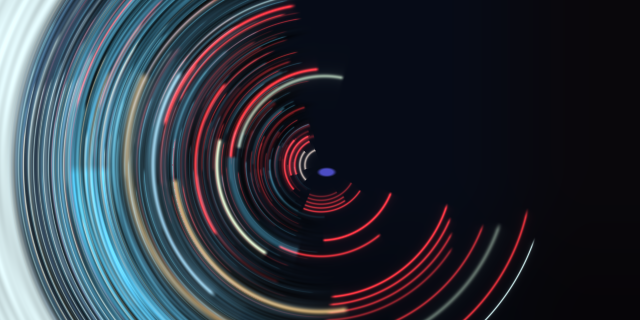
Reproduce this background procedurally as a WebGL 1 fragment shader.

```glsl
precision highp float;
// Concentric light trails sweeping around a dark night centre, open to the right.

uniform vec2 u_resolution;

const vec3 RED = vec3(0.92, 0.17, 0.19);
const vec3 GOLD = vec3(0.66, 0.54, 0.33);
const vec3 ICE = vec3(0.74, 0.86, 0.86);
const vec3 TEAL = vec3(0.20, 0.45, 0.55);

float hash(vec2 p) {
  return fract(sin(dot(p, vec2(127.1, 311.7))) * 4375.85);
}

vec2 gradient(vec2 cell) {
  float angle = 6.2832 * hash(cell);
  return vec2(cos(angle), sin(angle));
}

float gradientNoise(vec2 p) {
  vec2 i = floor(p), f = p - i;
  vec2 u = f * f * (3.0 - 2.0 * f);
  vec2 e = vec2(1.0, 0.0);
  float low = mix(dot(gradient(i), f), dot(gradient(i + e), f - e), u.x);
  float high = mix(dot(gradient(i + e.yx), f - e.yx), dot(gradient(i + 1.0), f - 1.0), u.x);
  return mix(low, high, u.y);
}

// 1 between two angles in degrees, with soft ends
float span(float a, float from, float to) {
  return smoothstep(from - 1.5, from + 1.5, a) * (1.0 - smoothstep(to - 1.5, to + 1.5, a));
}

// Glowing arc; polar holds radius and angle (0 = left, 90 = up)
float arc(vec2 polar, float radius, float from, float to, float width) {
  float d = abs(polar.x - radius) / max(width, 0.7 / u_resolution.y);
  return (exp(-d * d) + 0.16 * exp(-0.4 * d)) * span(polar.y, from, to);
}

vec3 screen(vec3 base, vec3 light) {
  return base + clamp(light, 0.0, 1.0) * (1.0 - base);
}

vec3 trailColor(float pick, float r) {
  float outer = smoothstep(0.4, 0.7, r);
  vec3 c = mix(TEAL, ICE * 0.8, step(0.55, pick));
  c = mix(c, GOLD, step(0.72, pick));
  return mix(c, RED * 0.75, step(mix(0.5, 0.93, outer), pick));
}

void main() {
  vec2 uv = gl_FragCoord.xy / u_resolution.y;
  float aspect = u_resolution.x / u_resolution.y;
  vec2 p = uv - vec2(0.5015 * aspect, 0.484);
  float r = length(p);
  float a = degrees(atan(p.y, -p.x));
  vec2 q = vec2(r, a);

  // Night sky, darkest at the right edge
  vec3 night = mix(vec3(0.025, 0.045, 0.09), vec3(0.035, 0.028, 0.045), smoothstep(0.35, 0.85, p.x));
  night *= 1.0 - 0.3 * smoothstep(0.0, 0.5, -p.y);

  // Broad rings of colour, combed into fine streaks
  vec3 wash = mix(vec3(0.025, 0.04, 0.065), vec3(0.11, 0.20, 0.25), smoothstep(0.3, 0.56, r));
  wash = mix(wash, vec3(0.20, 0.43, 0.53), smoothstep(0.6, 0.68, r));
  wash = mix(wash, vec3(0.14, 0.21, 0.28), smoothstep(0.8, 0.87, r));
  wash += vec3(0.04, 0.18, 0.22) * span(r * 100.0, 66.0, 78.0) * span(a, -60.0, -1.0) * smoothstep(-55.0, -5.0, a);
  wash *= 1.0 - 0.3 * smoothstep(10.0, 60.0, a);
  wash *= 1.0 + 1.1 * gradientNoise(vec2(r * 38.0, a * 0.02)) + 1.1 * gradientNoise(vec2(r * 115.0, a * 0.03 + 9.0));
  float ragged = 14.0 * gradientNoise(vec2(r * 50.0, 3.5));
  float lit = smoothstep(-108.0, -50.0, a + ragged) * (1.0 - smoothstep(58.0, 84.0, a + ragged));
  vec3 col = mix(night, wash, lit * smoothstep(0.06, 0.2, r));

  // Scattered trails: one per ring cell, in layers of rising density
  for (int k = 0; k < 5; k++) {
    float layer = float(k);
    float density = 27.0 + 13.0 * layer;
    float id = floor(r * density);
    float top = mix(-15.0, 82.0, hash(vec2(id, layer)));
    float bottom = top - mix(25.0, 95.0, hash(vec2(id, layer + 20.0)));
    float strength = mix(0.12, 0.65, hash(vec2(id, layer + 40.0)));
    float trail = arc(q, (id + 0.5) / density, max(bottom, -100.0), top, 0.14 / density);
    float fade = mix(0.4, 1.0, smoothstep(bottom, top, a)) * smoothstep(0.07, 0.1, r);
    col = screen(col, trailColor(hash(vec2(id, layer + 60.0)), r) * trail * strength * fade);
  }

  // Pale parallel lines starting along a jagged skyline
  float row = floor(r * 64.0);
  float skyline = 15.0 + 5.0 * hash(vec2(row, 7.0));
  float pale = arc(q, (row + 0.5) / 64.0, -45.0, skyline, 0.0022);
  col = screen(col, ICE * pale * 0.5 * span(r * 100.0, 79.0, 95.0));

  // Wide gold, blue and cream bands
  col = screen(col, GOLD * 0.75 * arc(q, 0.605 + a * 0.0005, -62.0, 27.0, 0.014));
  col = screen(col, GOLD * arc(q, 0.458, -100.0, -6.0, 0.008));
  col = screen(col, vec3(0.45, 0.62, 0.72) * arc(q, 0.525, -50.0, 33.0, 0.007));
  col = screen(col, vec3(0.74, 0.80, 0.68) * arc(q, 0.325, -58.0, 14.0, 0.006));
  col = screen(col, TEAL * 0.6 * arc(q, 0.28, -75.0, 5.0, 0.012));
  col = screen(col, vec3(0.5, 0.57, 0.5) * arc(q, 0.26 + 0.0002 * a, 12.0, 104.0, 0.006));

  // Red trails on the left and above
  col = screen(col, RED * arc(q, 0.505, 15.0, 80.0, 0.005));
  col = screen(col, RED * 0.7 * arc(q, 0.485, 25.0, 76.0, 0.003));
  col = screen(col, RED * 0.9 * arc(q, 0.392, -33.0, 40.0, 0.005));
  col = screen(col, RED * arc(q, 0.282 + 0.0002 * a, 5.0, 88.0, 0.005));
  col = screen(col, RED * 0.8 * arc(q, 0.785, 14.0, 42.0, 0.003));
  col = screen(col, RED * 0.55 * arc(q, 0.715, 15.0, 46.0, 0.003));

  // Fan of trails at the lower right
  for (int i = 0; i < 4; i++) {
    float n = float(i);
    col = screen(col, RED * (0.95 - 0.15 * n) * arc(q, 0.413 + 0.024 * n, -162.0 + 5.0 * n, -95.0 + n, 0.004));
  }
  col = screen(col, RED * 0.65 * arc(q, 0.54, -159.0, -115.0, 0.004));
  col = screen(col, (TEAL + GOLD) * 0.35 * arc(q, 0.588, -161.0, -112.0, 0.007));
  col = screen(col, RED * 0.8 * arc(q, 0.66, -167.0, -125.0, 0.004));
  col = screen(col, ICE * 0.85 * arc(q, 0.706, -160.0, -130.0, 0.0025));

  // Short arcs around the core
  col = screen(col, RED * arc(q, 0.235, -158.0, -92.0, 0.004));
  col = screen(col, RED * 0.8 * arc(q, 0.285, -130.0, -63.0, 0.004));
  for (int i = 0; i < 5; i++) {
    float n = float(i);
    float jitter = 30.0 * hash(vec2(n, 5.0));
    vec3 tint = mix(RED, vec3(0.72, 0.66, 0.62), step(n, 1.5));
    col = screen(col, tint * 0.85 * arc(q, 0.05 + 0.016 * n, -45.0 + jitter, 40.0 + jitter, 0.0035));
    col = screen(col, RED * (0.35 + 0.1 * n) * arc(q, 0.098 + 0.012 * n, -150.0 + jitter, -68.0, 0.003));
  }

  // Blue glow at the core
  float core = length((p - vec2(0.018, -0.022)) / vec2(0.028, 0.014));
  col = screen(col, vec3(0.28, 0.27, 0.75) * (1.0 - smoothstep(0.6, 1.2, core)));

  // White outer rim
  float rim = smoothstep(0.935, 0.985, r) * (1.0 - smoothstep(-0.4, -0.2, p.x));
  vec3 rimColor = vec3(0.83, 0.91, 0.92) * (1.0 + 0.25 * gradientNoise(vec2(r * 45.0, a * 0.03)));
  col = mix(col, rimColor, rim);

  gl_FragColor = vec4(clamp(col, 0.0, 1.0), 1.0);
}
```
